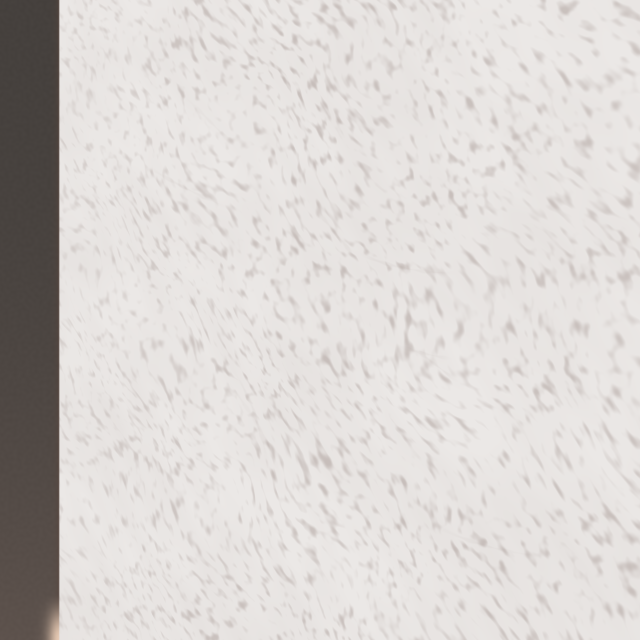
Write a three.js fragment shader that draws this texture.

```glsl
#define EDGE_X 0.0925
#define EDGE_SOFT 0.0016
#define FLECK_FREQ vec2(38.0, 84.0)
#define FLECK_ANGLE -1.05
#define FLECK_DEPTH 0.72
#define SCRATCHES 9
#define WALL_LIGHT vec3(0.922, 0.910, 0.902)
#define WALL_FLECK vec3(0.745, 0.705, 0.690)
#define STRIP_TOP vec3(0.272, 0.253, 0.240)
#define STRIP_BOTTOM vec3(0.365, 0.322, 0.300)
#define STRIP_RIM vec3(0.350, 0.265, 0.230)
#define GLOW vec3(0.960, 0.840, 0.745)

varying vec2 vUv;

vec2 hash2(vec2 p) {
  vec3 q = fract(p.xyx * vec3(0.1031, 0.1030, 0.0973));
  q += dot(q, q.yzx + 33.33);
  return fract((q.xx + q.yz) * q.zy);
}

float cornerSlope(vec2 cell, vec2 offset) {
  float a = 6.28318 * hash2(cell).x;
  return dot(vec2(cos(a), sin(a)), offset);
}

float gradientNoise(vec2 p) {
  vec2 i = floor(p), f = p - i;
  vec2 u = f * f * f * (f * (f * 6.0 - 15.0) + 10.0);
  vec2 e = vec2(1.0, 0.0);
  float low = mix(cornerSlope(i, f), cornerSlope(i + e, f - e), u.x);
  float high = mix(cornerSlope(i + e.yx, f - e.yx), cornerSlope(i + 1.0, f - 1.0), u.x);
  return 1.4 * mix(low, high, u.y);
}

// Coordinates along and across a direction
vec2 alongAcross(vec2 p, float angle) {
  vec2 d = vec2(cos(angle), sin(angle));
  return vec2(dot(p, d), dot(p, vec2(-d.y, d.x)));
}

// Receding wall: grain gets finer to the left
vec2 recede(vec2 p) {
  float x = p.x - 0.55;
  return vec2(p.x - 0.4 * x * x, (p.y - 0.5) * (1.0 - 0.45 * x));
}

// Short slanted pits, with patchy density
float flecks(vec2 p) {
  vec2 bend = vec2(gradientNoise(p * 6.0 + 3.0), gradientNoise(p * 6.0 + 41.0));
  vec2 q = alongAcross(p + 0.025 * bend, FLECK_ANGLE);
  float n = gradientNoise(q * FLECK_FREQ + 200.0);
  n += 0.55 * gradientNoise(q * FLECK_FREQ * 1.7 + 330.0);
  n += 0.30 * gradientNoise(p * 34.0 + 90.0);
  n += 0.20 * gradientNoise(p * 7.0 + 60.0);
  return smoothstep(0.0, 1.15, n);
}

// Long faint curved trowel marks
float scratches(vec2 p) {
  float total = 0.0;
  for (int i = 0; i < SCRATCHES; i++) {
    vec2 seed = vec2(float(i) * 7.0 + 2.0, 19.0);
    vec2 center = mix(vec2(0.15, 0.1), vec2(0.95), hash2(seed));
    vec2 shape = hash2(seed + 50.0);
    vec2 q = alongAcross(p - center, FLECK_ANGLE + 1.1 * shape.x - 0.2);
    float halfLength = mix(0.04, 0.10, shape.y);
    float d = abs(q.y - (shape.x - 0.5) * 3.0 * q.x * q.x);
    d += 0.002 * gradientNoise(q * 50.0);
    float line = 1.0 - smoothstep(0.0, 0.0035, d);
    total += line * (1.0 - smoothstep(0.3, 1.0, abs(q.x) / halfLength));
  }
  return min(total, 1.0) * (0.6 + 0.4 * gradientNoise(p * 40.0));
}

vec3 wall(vec2 p) {
  vec2 q = recede(p);
  float strength = FLECK_DEPTH * mix(0.62, 1.0, smoothstep(0.08, 0.45, p.x));
  float shade = strength * flecks(q) + 0.17 * scratches(p);
  shade += 0.05 + 0.07 * gradientNoise(q * 4.5 + 12.0);
  shade += 0.05 * gradientNoise(alongAcross(q, FLECK_ANGLE) * vec2(9.0, 32.0) + 70.0);
  return mix(WALL_LIGHT, WALL_FLECK, clamp(shade, 0.0, 1.0));
}

// Dark strip with a warm rim and a glow at its foot
vec3 strip(vec2 p) {
  float inset = max(EDGE_X - p.x, 0.0);
  float fall = 1.0 - p.y;
  vec3 color = mix(STRIP_TOP, STRIP_BOTTOM, fall * fall);
  color += 0.008 * gradientNoise(p * 150.0);
  color = mix(color, STRIP_RIM, 0.6 * exp(-inset / 0.004));
  float spread = inset / 0.017;
  float glow = exp(-spread * spread) * (1.0 - smoothstep(0.0, 0.075, p.y));
  return mix(color, GLOW, 0.9 * glow);
}

void main() {
  float onWall = smoothstep(EDGE_X - EDGE_SOFT, EDGE_X + EDGE_SOFT, vUv.x);
  gl_FragColor = vec4(mix(strip(vUv), wall(vUv), onWall), 1.0);
}
```
